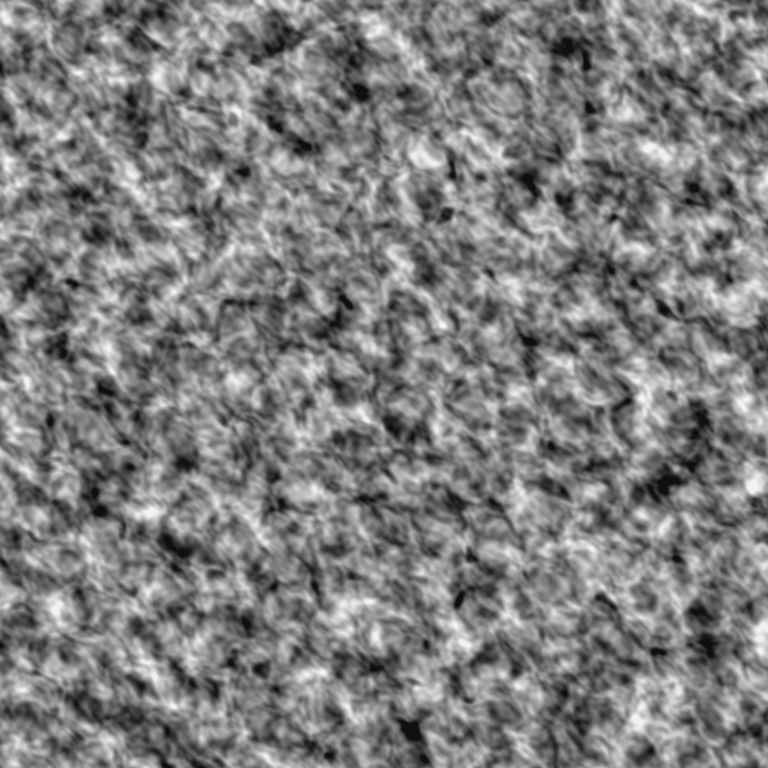
Reproduce this texture procedurally as a three.js fragment shader.

```glsl
// Rough grey stone: mottled, slightly slanted grains with small dark pits.
varying vec2 vUv;

const float MEAN_GREY = 0.508;
const float CONTRAST = 0.455;
const float DARKEST = 0.06;
const float BRIGHTEST = 0.95;

const int OCTAVES = 5;
const float COARSEST = 9.0;      // cells across the canvas
const float OCTAVE_STEP = 1.9;
const float PEAK_FREQ = 38.0;    // grain size with the most contrast
const float BAND_FALLOFF = 0.25;

const float GRAIN_ANGLE = -0.75; // grains lean down to the right
const float GRAIN_STRETCH = 1.3;
const float WARP_FREQ = 26.0;
const float WARP_AMOUNT = 0.008;

const float PIT_FREQ = 40.0;
const float PIT_DEPTH = 0.24;
const float STAIN_FREQ = 8.0;
const float STAIN_DEPTH = 0.12;

const float TAU = 6.2831853;

float hash(vec2 cell) {
  vec3 p = fract(vec3(cell.xyx) * 0.1031);
  p += dot(p, p.yzx + 33.33);
  return fract((p.x + p.y) * p.z);
}

vec2 gradient(vec2 cell) {
  float angle = TAU * hash(cell);
  return vec2(cos(angle), sin(angle));
}

mat2 rotation(float angle) {
  float c = cos(angle), s = sin(angle);
  return mat2(c, s, -s, c);
}

// Gradient noise with quintic blending, centred on zero
float gradientNoise(vec2 p) {
  vec2 i = floor(p), f = p - i;
  vec2 u = f * f * f * (f * (f * 6.0 - 15.0) + 10.0);
  vec2 e = vec2(1.0, 0.0);
  float a = dot(gradient(i), f);
  float b = dot(gradient(i + e.xy), f - e.xy);
  float c = dot(gradient(i + e.yx), f - e.yx);
  float d = dot(gradient(i + e.xx), f - e.xx);
  return mix(mix(a, b, u.x), mix(c, d, u.x), u.y);
}

// Octaves weighted by a bell curve around the main grain size
float grains(vec2 p) {
  float sum = 0.0;
  float freq = COARSEST;
  for (int i = 0; i < OCTAVES; i++) {
    float k = float(i);
    float octave = log2(freq / PEAK_FREQ);
    float weight = exp(-BAND_FALLOFF * octave * octave);
    vec2 q = rotation(1.1 * k + 0.4) * p * freq + 37.7 * (k + 1.0);
    sum += weight * gradientNoise(q);
    freq *= OCTAVE_STEP;
  }
  return sum;
}

void main() {
  // Slanted, stretched and gently warped coordinates
  vec2 p = rotation(-GRAIN_ANGLE) * vUv;
  p.x /= GRAIN_STRETCH;
  vec2 w = p * WARP_FREQ;
  p += WARP_AMOUNT * vec2(gradientNoise(w + 211.3), gradientNoise(w + 347.9));

  float grey = MEAN_GREY + CONTRAST * grains(p);

  // Small pits and a few broad stains
  float pit = smoothstep(0.25, 0.55, gradientNoise(p * PIT_FREQ + 500.5));
  float stain = smoothstep(0.28, 0.6, gradientNoise(p * STAIN_FREQ + 71.2));
  grey -= PIT_DEPTH * pit + STAIN_DEPTH * stain;

  gl_FragColor = vec4(vec3(clamp(grey, DARKEST, BRIGHTEST)), 1.0);
}
```
